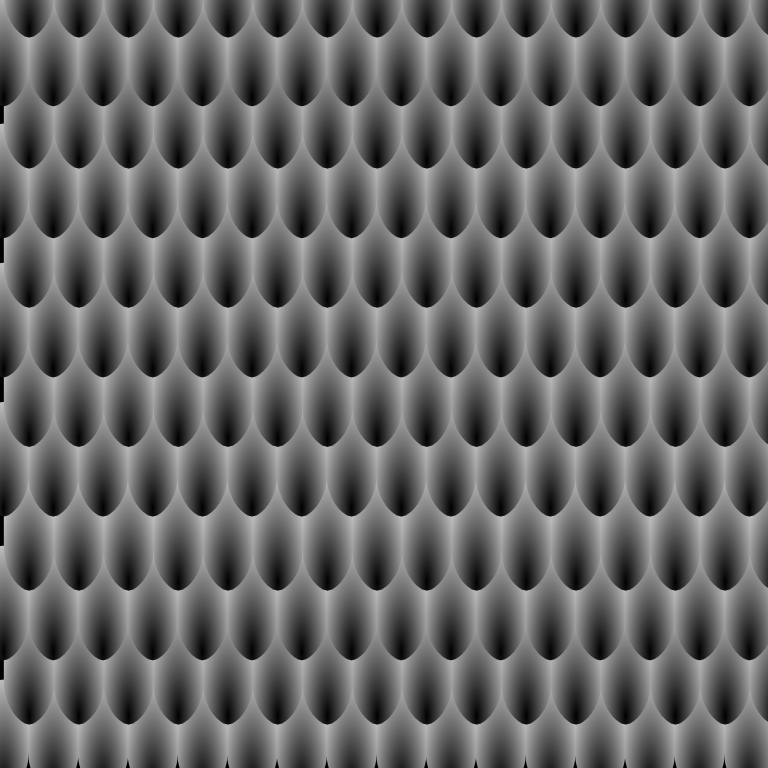
Give the GLSL for this pattern, as a WebGL 2 fragment shader.

```glsl
#version 300 es
precision highp float;
// Overlapping grey scales with pointed lower tips, in staggered rows on black.
// Rows are painted from the bottom up, so each row hides the tops of the next;
// every scale is a width profile filled with an elliptical gradient.

uniform vec2 u_resolution;
out vec4 fragColor;

// All lengths are fractions of the canvas.
const int ROWS = 12;
const float COLUMN_PITCH = 0.06473;
const float ROW_PITCH = 0.08945;
const float FIRST_TIP = 0.0482;
const float EVEN_START = 0.0380;     // centre of the first scale, even rows
const float ODD_START = 0.0047;      // centre of the first scale, odd rows
const float TAPER_HEIGHT = 0.0560;   // tip to full width
const float SCALE_HEIGHT = 0.1478;   // tip to hidden top
const float TOP_CURVE = 23.0;
const float FOCUS_HEIGHT = 0.0104;   // darkest point above the tip
const float FADE_HEIGHT = 0.1263;
const float RIM_GREY = 0.68;
const vec3 BACKGROUND = vec3(0.0);

// Uneven row spacing: a slow drift with three jumps.
float rowNudge(float row) {
    float drift = step(2.0, row) * (0.00117 * (row - 2.0) - 0.0083);
    return drift + 0.0059 * step(8.0, row) - 0.0069 * step(10.0, row);
}

// Distance of a row's tips from the top of the canvas.
float rowTip(float row) {
    return FIRST_TIP + ROW_PITCH * row + rowNudge(row);
}

// Half the width of a scale at height h above its tip.
float halfWidth(float h) {
    float u = 1.0 - clamp(h / TAPER_HEIGHT, 0.0, 1.0);
    float profile = pow(1.0 - u * u, 0.62);
    return 0.5 * COLUMN_PITCH * profile + 3.0 * min(h, 0.0);
}

// Approximate inside distance; q is measured from the tip, y upward.
float scaleDistance(vec2 q, float pixel) {
    float slope = (halfWidth(q.y + pixel) - halfWidth(q.y - pixel)) / (2.0 * pixel);
    float side = (halfWidth(q.y) - abs(q.x)) / length(vec2(1.0, slope));
    float top = SCALE_HEIGHT - q.y - TOP_CURVE * q.x * q.x;
    return min(side, top);
}

// Dark near the tip, lighter toward the sides and top.
vec3 scaleColour(vec2 q) {
    float across = 2.0 * q.x / COLUMN_PITCH;
    float along = (q.y - FOCUS_HEIGHT) / FADE_HEIGHT;
    return vec3(RIM_GREY * sqrt(0.75 * across * across + along * along));
}

// Offset from the tip of the nearest scale in a row; none lies left of the first.
vec2 toScale(vec2 p, float row) {
    float start = mod(row, 2.0) < 0.5 ? EVEN_START : ODD_START;
    float column = max(0.0, floor((p.x - start) / COLUMN_PITCH + 0.5));
    return vec2(p.x - start - column * COLUMN_PITCH, rowTip(row) - p.y);
}

void main() {
    vec2 p = gl_FragCoord.xy / u_resolution;
    p.y = 1.0 - p.y;
    float pixel = 1.0 / min(u_resolution.x, u_resolution.y);

    vec3 colour = BACKGROUND;
    for (int i = ROWS - 1; i >= 0; i--) {
        vec2 q = toScale(p, float(i));
        // Full cover at the seam keeps neighbouring scales closed.
        float cover = clamp(scaleDistance(q, pixel) / pixel + 1.0, 0.0, 1.0);
        colour = mix(colour, scaleColour(q), cover);
    }
    fragColor = vec4(colour, 1.0);
}
```
